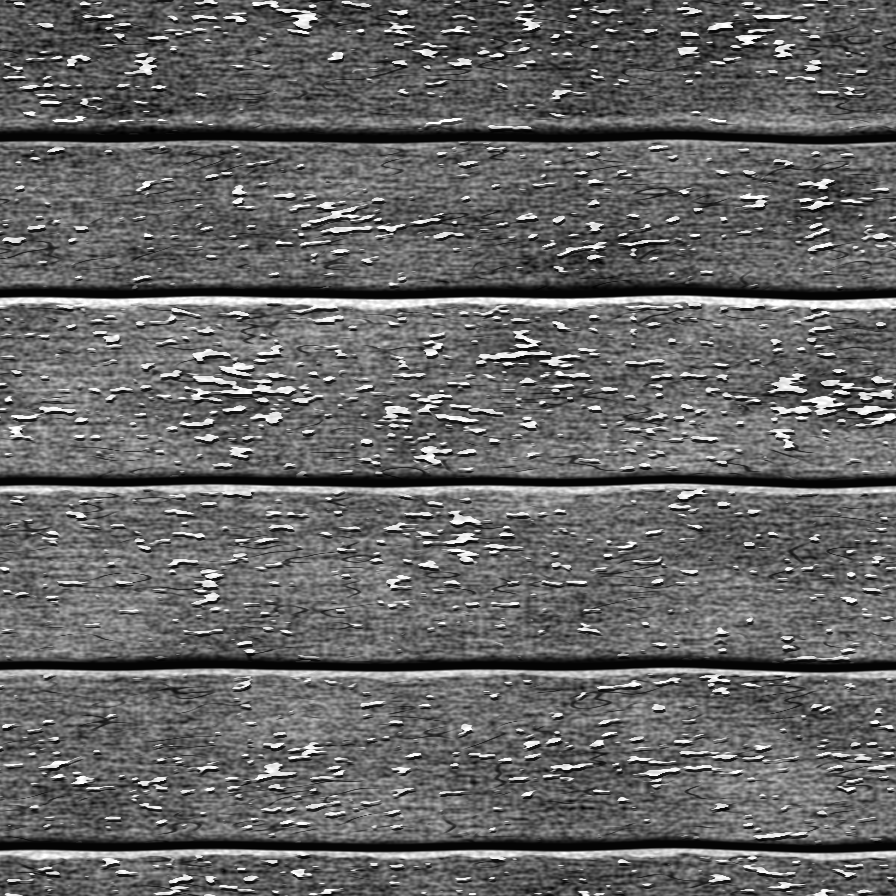
A Shadertoy shader for this texture:

```glsl
// Weathered horizontal boards with flaking paint, in greys; tiles on both axes.
// Seams split the canvas into five boards. Stretched, wrapping gradient noise
// gives the grain, cracks, stains and pale flakes with a shadow below each.

const int BOARDS = 5;
// Per board, from the lowest seam upward; the last board wraps over the top.
const float SEAM[5] = float[5](0.055, 0.2565, 0.462, 0.672, 0.846); // lower edge
const float TONE[5] = float[5](0.41, 0.44, 0.44, 0.39, 0.33);       // paint grey
const float WEAR[5] = float[5](1.05, 0.62, 1.30, 1.05, 1.10);       // flake amount
const float BAND[5] = float[5](0.42, 0.60, 0.52, 0.45, 0.58);       // flake height
const float SPREAD[5] = float[5](0.30, 0.60, 0.50, 0.27, 0.33);     // band size
const float TILT[5] = float[5](0.1, 0.0, 0.0, 0.1, 0.0);            // flake slope
const float EDGE[5] = float[5](0.82, 0.84, 0.98, 0.62, 0.88);       // top edge grey

const float SEAM_HALF = 0.0045;
const float EDGE_DEPTH = 0.012;
const float SEAM_WOBBLE = 0.003;
const float SHADOW_DROP = 0.0035;
const float FLAKE_THRESHOLD = 0.74;
const vec2 FLAKE_FREQ = vec2(28.0, 130.0);
const vec2 RAGGED_FREQ = vec2(70.0, 250.0);
const float FLAKE_GREY = 0.93;
const float GAP_GREY = 0.015;

// Random unit vector for a lattice cell
vec2 gradientAt(vec2 cell, float seed) {
    uvec3 c = uvec3(cell.x, cell.y, seed);
    uint h = c.x * 1597334677u ^ c.y * 3812015801u ^ c.z * 2798796415u;
    h = (h ^ (h >> 16)) * 2246822519u;
    h = (h ^ (h >> 13)) * 3266489917u;
    h ^= h >> 16;
    float angle = 6.2831853 * float(h & 65535u) / 65536.0;
    return vec2(cos(angle), sin(angle));
}

// Gradient noise that wraps over the unit square, roughly -1 to 1
float gnoise(vec2 uv, vec2 freq, float seed) {
    vec2 p = uv * freq, cell = floor(p), f = p - cell;
    vec2 w = f * f * f * (f * (f * 6.0 - 15.0) + 10.0);
    float corner[4];
    for (int k = 0; k < 4; k++) {
        vec2 o = vec2(k & 1, k >> 1);
        corner[k] = dot(gradientAt(mod(cell + o, freq), seed), f - o);
    }
    return 1.8 * mix(mix(corner[0], corner[1], w.x),
                     mix(corner[2], corner[3], w.x), w.y);
}

float fbm(vec2 uv, vec2 freq, float seed) {
    float sum = 0.0, amp = 0.6;
    for (int k = 0; k < 4; k++) {
        sum += amp * gnoise(uv, freq, seed + float(k));
        freq *= 2.0;
        amp *= 0.55;
    }
    return sum;
}

// Height of the flake pattern; high values are bare patches
float flakeField(vec2 uv) {
    return 0.70 * gnoise(uv, FLAKE_FREQ, 11.0)
         + 0.45 * gnoise(uv, RAGGED_FREQ, 12.0);
}

void mainImage(out vec4 fragColor, in vec2 fragCoord) {
    vec2 uv = fragCoord / iResolution.xy;

    // Find the board and the distances to its two seams
    float wobble = SEAM_WOBBLE * gnoise(vec2(uv.x, 0.5), vec2(6.0, 1.0), 1.0);
    float y = fract(uv.y + wobble - SEAM[0]) + SEAM[0];
    int board = 0;
    for (int i = 1; i < BOARDS; i++) if (y >= SEAM[i]) board = i;
    float top = board == BOARDS - 1 ? SEAM[0] + 1.0 : SEAM[board + 1];
    float toLower = y - SEAM[board];
    float toUpper = top - y;
    float height = toLower / (top - SEAM[board]);

    // Stained paint with fine grain
    float stain = fbm(uv, vec2(4.0, 9.0), 20.0);
    float grain = 0.14 * gnoise(uv, vec2(50.0, 240.0), 30.0)
                + 0.15 * gnoise(uv, vec2(150.0, 250.0), 31.0)
                + 0.09 * gnoise(uv, vec2(9.0, 160.0), 32.0);
    float grey = TONE[board] + 0.14 * stain + grain;

    // Thin broken cracks
    vec2 slanted = uv - vec2(0.0, TILT[board] * uv.x);
    float crackLine = abs(gnoise(slanted, vec2(18.0, 90.0), 40.0));
    float crackMask = smoothstep(0.0, 0.5, fbm(uv, vec2(12.0, 30.0), 41.0));
    grey *= 1.0 - 0.65 * crackMask * (1.0 - smoothstep(0.02, 0.14, crackLine));

    // Flakes gather in a band on each board, in patches and by the top edge
    float offBand = (height - BAND[board]) / SPREAD[board];
    float wear = 0.27 * WEAR[board] * exp(-offBand * offBand)
               + 0.42 * fbm(uv, vec2(5.0, 14.0), 50.0)
               + 0.28 * exp(-toUpper / 0.014);
    float limit = FLAKE_THRESHOLD - wear;
    float field = flakeField(slanted) - limit;
    float fieldAbove = flakeField(slanted + vec2(-0.001, SHADOW_DROP)) - limit;
    float flake = smoothstep(-0.07, 0.09, field);
    float shadow = smoothstep(-0.10, 0.12, fieldAbove);
    grey *= 1.0 - 0.28 * smoothstep(0.25, 0.60, wear);
    grey *= 1.0 - 0.80 * shadow;
    float flakeGrey = FLAKE_GREY + 0.5 * grain;
    grey = mix(grey, flakeGrey, flake);

    // Soft pale lip along the bottom of the last board
    float lip = board == BOARDS - 1 ? exp(-pow((toLower - 0.018) / 0.006, 2.0)) : 0.0;
    grey += 0.20 * lip;

    // Lit top edge, ragged underneath, then the dark gap
    float depth = EDGE_DEPTH * EDGE[board] + 0.005 * fbm(uv, vec2(16.0, 60.0), 60.0);
    float lit = 1.0 - smoothstep(depth - 0.001, depth + 0.004, toUpper);
    grey = mix(grey, EDGE[board] + 0.7 * grain, 0.92 * lit);
    grey *= mix(0.12, 1.0, smoothstep(0.003, 0.014, toLower + 0.004 * stain));
    float gap = min(toLower, toUpper);
    grey = mix(GAP_GREY, grey, smoothstep(SEAM_HALF - 0.0015, SEAM_HALF + 0.0015, gap));

    fragColor = vec4(vec3(clamp(grey, 0.0, 1.0)), 1.0);
}
```
